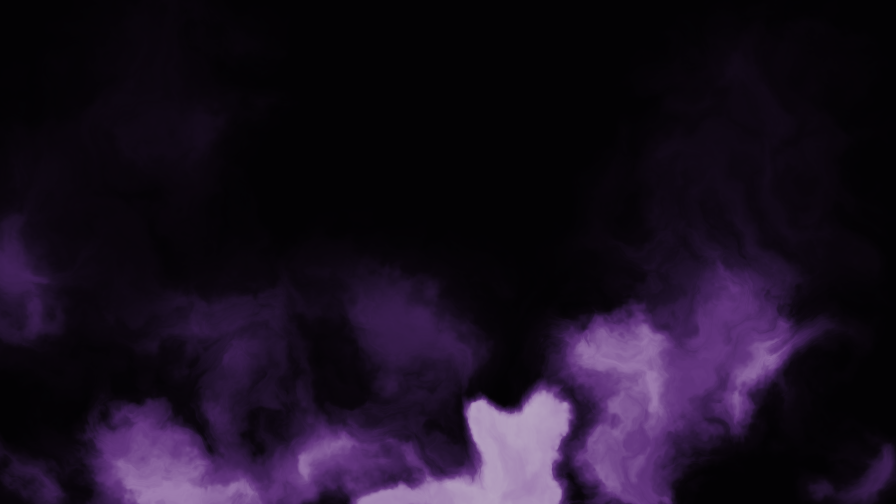
This background is drawn by a WebGL 2 fragment shader. Its source:

```glsl
#version 300 es
precision highp float;
// Violet smoke rising from the lower edge of a near-black background.
// Four tiers of soft elliptical puffs are bent and frayed by fractal noise,
// layered into one density field, then coloured through a ramp.

uniform vec2 u_resolution;
out vec4 outColor;

// Values to tune; lengths are in canvas heights
const float DESIGN_ASPECT = 16.0 / 9.0;
const float WARP_SCALE = 4.5;
const float WARP_AMOUNT = 0.16;
const float DETAIL_SCALE = 7.0;
const float CONTRAST = 0.75;
const float HAZE_DENSITY = 0.17;
const float SMOKE_DENSITY = 0.42;
const float PLUME_DENSITY = 0.68;
const float CORE_DENSITY = 0.95;
const vec4 GAP = vec4(1.55, 0.11, 0.13, 0.04);

// Colour ramp, from empty air to the brightest vapour
const vec3 BLACK = vec3(0.010, 0.007, 0.014);
const vec3 NIGHT = vec3(0.04, 0.02, 0.05);
const vec3 DUSK = vec3(0.13, 0.07, 0.18);
const vec3 PLUM = vec3(0.24, 0.12, 0.33);
const vec3 VIOLET = vec3(0.38, 0.20, 0.49);
const vec3 LILAC = vec3(0.61, 0.48, 0.68);
const vec3 PEARL = vec3(0.71, 0.64, 0.75);

// Puffs: centre in xy, radii in zw
const vec4 HAZE[6] = vec4[6](
    vec4(0.30, 0.81, 0.25, 0.20), vec4(1.48, 0.75, 0.25, 0.28),
    vec4(0.05, 0.50, 0.13, 0.22), vec4(0.45, 0.34, 0.32, 0.17),
    vec4(0.82, 0.38, 0.18, 0.14), vec4(1.42, 0.46, 0.26, 0.20));
const vec4 SMOKE[6] = vec4[6](
    vec4(0.03, 0.44, 0.08, 0.13), vec4(0.43, 0.33, 0.12, 0.11),
    vec4(0.80, 0.33, 0.12, 0.12), vec4(0.45, 0.05, 0.50, 0.13),
    vec4(1.38, 0.28, 0.24, 0.22), vec4(1.70, 0.05, 0.08, 0.07));
const vec4 PLUME[6] = vec4[6](
    vec4(0.28, 0.13, 0.10, 0.10), vec4(0.42, 0.02, 0.12, 0.06),
    vec4(0.67, 0.06, 0.13, 0.08), vec4(1.25, 0.26, 0.15, 0.12),
    vec4(1.46, 0.32, 0.13, 0.14), vec4(1.28, 0.08, 0.14, 0.13));
const vec4 CORE[6] = vec4[6](
    vec4(1.00, 0.10, 0.11, 0.10), vec4(0.86, 0.02, 0.11, 0.06),
    vec4(1.09, 0.16, 0.06, 0.06), vec4(0.95, 0.18, 0.06, 0.05),
    vec4(1.06, 0.03, 0.09, 0.08), vec4(0.73, 0.00, 0.08, 0.03));

float hash(vec2 cell) {
    vec3 q = fract(cell.xyx * vec3(0.1031, 0.1030, 0.0973));
    q += dot(q, q.yzx + 33.33);
    return fract((q.x + q.y) * q.z);
}

float valueNoise(vec2 p) {
    vec2 cell = floor(p);
    vec2 f = fract(p);
    f = f * f * f * (f * (f * 6.0 - 15.0) + 10.0);
    float low = mix(hash(cell), hash(cell + vec2(1, 0)), f.x);
    float high = mix(hash(cell + vec2(0, 1)), hash(cell + 1.0), f.x);
    return mix(low, high, f.y);
}

float fbm(vec2 p) {
    const mat2 TURN = mat2(1.6, 1.2, -1.2, 1.6);
    float sum = 0.0;
    float weight = 0.5;
    for (int i = 0; i < 6; i++) {
        sum += weight * valueNoise(p);
        p = TURN * p + 17.3;
        weight *= 0.5;
    }
    return sum;
}

float puff(vec2 p, vec4 shape) {
    vec2 q = (p - shape.xy) / shape.zw;
    return exp(-dot(q, q));
}

// Joint cover of one tier, with its rim frayed by noise
float tierCover(vec2 p, vec4 puffs[6], float fray, float crispness) {
    float clear = 1.0;
    for (int i = 0; i < 6; i++) clear *= 1.0 - puff(p, puffs[i]);
    float cover = 1.0 - clear;
    cover += fray * sqrt(max(cover, 0.0));
    return smoothstep(0.4 * crispness, 1.0 - 0.3 * crispness, cover);
}

vec3 smokeColor(float density) {
    vec3 color = mix(BLACK, NIGHT, smoothstep(0.0, 0.14, density));
    color = mix(color, DUSK, smoothstep(0.12, 0.32, density));
    color = mix(color, PLUM, smoothstep(0.28, 0.50, density));
    color = mix(color, VIOLET, smoothstep(0.46, 0.70, density));
    color = mix(color, LILAC, smoothstep(0.66, 0.88, density));
    return mix(color, PEARL, smoothstep(0.84, 1.05, density));
}

void main() {
    vec2 p = gl_FragCoord.xy / u_resolution * vec2(DESIGN_ASPECT, 1.0);

    // Bend the space, then take finer noise inside the bent space
    vec2 bend = vec2(fbm(p * WARP_SCALE), fbm(p * WARP_SCALE + 41.7)) - 0.5;
    vec2 q = p + WARP_AMOUNT * bend;
    float detail = fbm(q * DETAIL_SCALE + 2.0 * bend + 9.1) - 0.5;

    // Layer the tiers from thin haze to dense core
    float density = HAZE_DENSITY * tierCover(q, HAZE, detail, 0.1);
    density = mix(density, SMOKE_DENSITY, tierCover(q, SMOKE, detail, 0.3));
    density = mix(density, PLUME_DENSITY, tierCover(q, PLUME, detail, 0.4));
    density *= 1.0 + CONTRAST * detail;
    density *= 1.0 - 0.7 * puff(q, GAP);
    float core = tierCover(q, CORE, 0.7 * detail, 0.8);
    density = mix(density, CORE_DENSITY + 0.3 * detail, core);

    outColor = vec4(smokeColor(density), 1.0);
}
```
